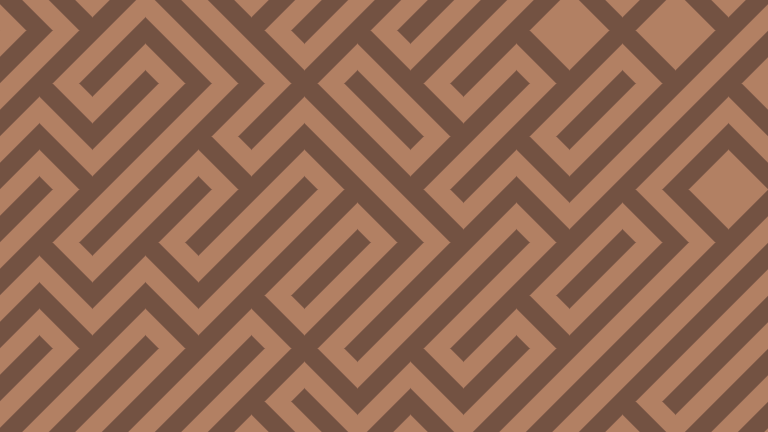
Give the GLSL for this pattern, as a Shadertoy shader.

```glsl
#define CELLS_DOWN 8.15
#define HALF_STROKE 0.25
#define FALLING_SHARE 0.3
#define SEED vec2(127.1, 311.7)
#define GROUND_COLOR vec3(0.70, 0.50, 0.39)
#define STROKE_COLOR vec3(0.45, 0.32, 0.26)

float hash(vec2 cell) {
    return fract(sin(dot(cell, SEED)) * 43758.5453);
}

// Signed distance to a square-capped diagonal spanning one unit cell
float diagonalStroke(vec2 p, float slope) {
    float across = abs(p.x - slope * p.y) - HALF_STROKE;
    float along = abs(p.x + slope * p.y) - 1.0 - HALF_STROKE;
    return max(across, along) * inversesqrt(2.0);
}

// Neighbours are included because the caps reach past cell corners
float mazeDistance(vec2 p) {
    vec2 home = floor(p + 0.5);
    float dist = 1e3;
    for (int y = -1; y <= 1; y++) {
        for (int x = -1; x <= 1; x++) {
            vec2 cell = home + vec2(x, y);
            float slope = hash(cell) < FALLING_SHARE ? -1.0 : 1.0;
            dist = min(dist, diagonalStroke(p - cell, slope));
        }
    }
    return dist;
}

void mainImage(out vec4 fragColor, in vec2 fragCoord) {
    // A cell is centred on the canvas
    float pixel = CELLS_DOWN / iResolution.y;
    vec2 p = (fragCoord - 0.5 * iResolution.xy) * pixel;

    // Blend over about one pixel
    float ground = smoothstep(-0.75 * pixel, 0.75 * pixel, mazeDistance(p));
    fragColor = vec4(mix(STROKE_COLOR, GROUND_COLOR, ground), 1.0);
}
```
